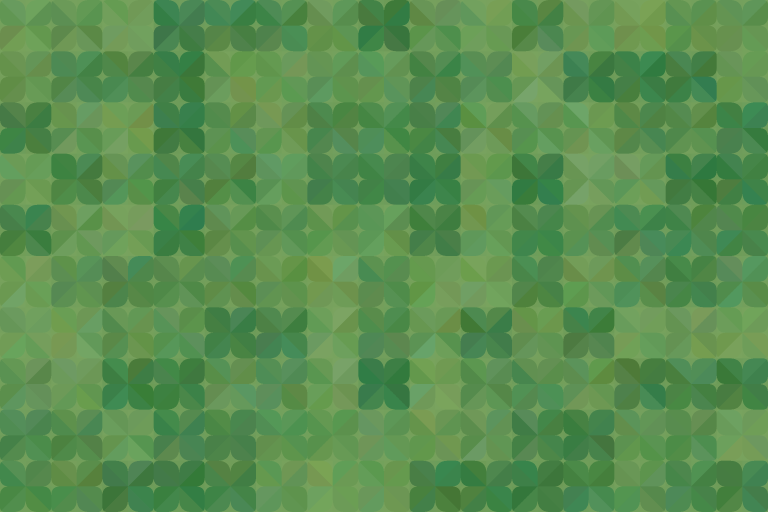
This pattern is drawn by a WebGL 2 fragment shader. Its source:

```glsl
#version 300 es
precision highp float;

#define REPEATS vec2(15.0, 10.0)
#define LEAF_DARK vec3(0.245, 0.495, 0.275)
#define LEAF_LIGHT vec3(0.435, 0.615, 0.345)
#define STAR_COLOR vec3(0.475, 0.640, 0.370)
#define STAR_OPACITY 0.8
#define STAR_MAIN 0.50
#define STAR_SIDE 0.36
#define STAR_CORNER 0.20
#define FACET_SHADE 0.05
#define WARM_TINT vec3(0.110, -0.030, -0.015)
#define COOL_TINT vec3(-0.010, 0.005, 0.110)
#define SAMPLES 3

uniform vec2 u_resolution;
out vec4 fragColor;

float hash(vec2 p) {
    return fract(sin(dot(p, vec2(127.1, 311.7))) * 43758.5453);
}

// Concave four-pointed star with arms of the given reach
float star(vec2 offset, float reach) {
    vec2 arms = sqrt(abs(offset));
    return step(arms.x + arms.y, sqrt(reach));
}

vec3 tilePattern(vec2 p) {
    vec2 tile = floor(p);
    vec2 local = (fract(p) - 0.5) * 2.0;
    vec2 a = abs(local);
    vec2 quarter = tile * 2.0 + step(0.0, local);

    // Each tile has its own depth of green
    float depth = smoothstep(0.0, 1.0, hash(tile + 3.7));
    vec3 color = mix(LEAF_LIGHT, LEAF_DARK, depth);

    // Each leaf is split along its diagonal into two tinted facets
    float upright = step(a.x, a.y);
    vec2 facet = quarter + upright * vec2(41.3, 17.9);
    float warm = mix(hash(quarter + 9.1), hash(facet + 5.3), 0.5) - 0.5;
    float cool = mix(hash(quarter + 23.6), hash(facet + 31.4), 0.5) - 0.5;
    color += warm * WARM_TINT + cool * COOL_TINT;
    color += FACET_SHADE * (hash(facet + 61.2) - 0.5);
    color += FACET_SHADE * 0.4 * (upright - 0.5);

    // Rounded leaf tips leave stars along the tile borders
    float gap = star(a - vec2(0.0, 1.0), STAR_MAIN);
    gap = max(gap, star(a - vec2(1.0, 0.0), STAR_SIDE));
    gap = max(gap, star(a - vec2(1.0), STAR_CORNER));
    return mix(color, STAR_COLOR, gap * STAR_OPACITY);
}

void main() {
    // Average a small grid of samples to smooth every edge
    vec3 sum = vec3(0.0);
    for (int y = 0; y < SAMPLES; y++) {
        for (int x = 0; x < SAMPLES; x++) {
            vec2 shift = (vec2(x, y) + 0.5) / float(SAMPLES) - 0.5;
            vec2 uv = (gl_FragCoord.xy + shift) / u_resolution;
            sum += tilePattern(uv * REPEATS);
        }
    }
    fragColor = vec4(sum / float(SAMPLES * SAMPLES), 1.0);
}
```
